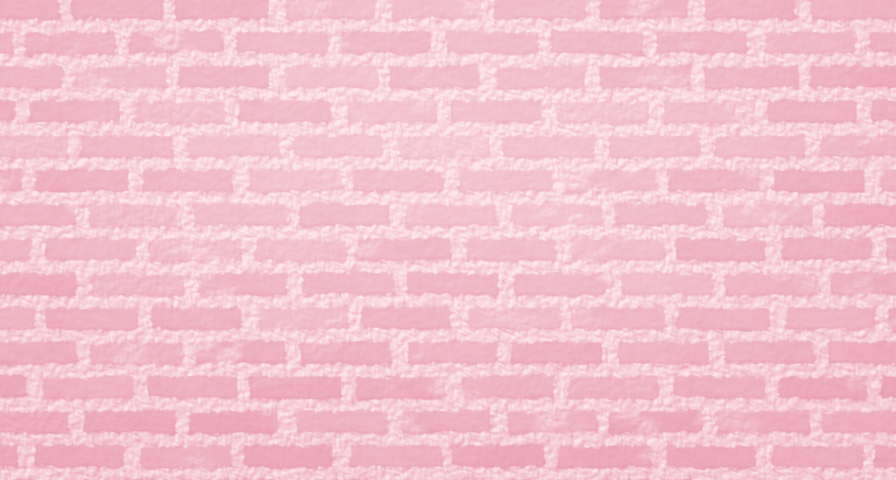
Write a Shadertoy shader that draws this texture.

```glsl
// Pale pink brick wall: 14 staggered courses of rough bricks in lumpy mortar.
// Each brick is a jittered rounded box; cellular noise gives the grain and
// plaster smears, layered sines bend the edges, and a soft glow lights the wall.

vec2 hash2(vec2 p) {
    return fract(sin(vec2(dot(p, vec2(127.1, 311.7)), dot(p, vec2(269.5, 183.3)))) * 4375.85);
}

// Distance to the nearest scattered point, about 0 to 1
float cellular(vec2 p) {
    vec2 cell = floor(p), f = fract(p);
    float nearest = 2.0;
    for (int y = -1; y <= 1; y++)
        for (int x = -1; x <= 1; x++) {
            vec2 o = vec2(x, y);
            vec2 r = o + hash2(cell + o) - f;
            nearest = min(nearest, dot(r, r));
        }
    return sqrt(nearest);
}

// Layered sines, about -1 to 1
float waves(vec2 p) {
    return 0.5 * sin(p.x * 1.7 + 1.3 * sin(p.y * 2.1))
         + 0.3 * sin(p.x * 4.3 - p.y * 3.1 + 1.0)
         + 0.2 * sin(p.x * 9.1 + p.y * 7.7 + 2.0);
}

float roundedBox(vec2 p, vec2 halfSize, float radius) {
    vec2 q = abs(p) - halfSize + radius;
    return length(max(q, 0.0)) + min(max(q.x, q.y), 0.0) - radius;
}

// Height of the lumpy surface
float lumps(vec2 p) {
    p += 0.08 * vec2(waves(p * 2.3), waves(p.yx * 2.7 + 4.0));
    return 0.6 * (1.0 - cellular(p * vec2(3.2, 4.2)))
         + 0.4 * (1.0 - cellular(p * vec2(7.0, 8.5) + 17.0));
}

void mainImage(out vec4 fragColor, in vec2 fragCoord) {
    vec2 uv = fragCoord / iResolution.xy;
    // One unit is one course; y runs down from the top
    vec2 p = vec2(uv.x * 25.95, (1.0 - uv.y) * 13.92);
    float pixel = 13.92 / iResolution.y;

    // Staggered courses that drift sideways down the wall
    float row = floor(p.y + 0.26);
    float shift = mix(3.72, 2.36, mod(row, 2.0)) + 0.3 * sin((row - 4.5) * 0.4);
    float col = floor((p.x - shift) / 3.05 + 0.5);
    vec2 q = vec2(p.x - shift - 3.05 * col, p.y - row - 0.24);
    vec2 rndA = hash2(vec2(col, row) + 3.0);
    vec2 rndB = hash2(vec2(col, row) + 41.0);

    // Brick outline with jitter, tilt and chipped edges
    q -= (rndA - 0.5) * vec2(0.12, 0.05);
    q.y += q.x * (rndB.x - 0.5) * 0.04 + 0.025 * waves(p * 1.2);
    float height = lumps(p);
    float edge = roundedBox(q, vec2(1.33 + 0.07 * (rndB.y - 0.5), 0.325), 0.09);
    edge += 0.03 * waves(p * 2.6 + 5.0) + 0.12 * (height - 0.55);
    float soft = max(pixel, 0.05);
    float brick = 1.0 - smoothstep(-soft, soft, edge);

    // Plaster smeared over some bricks
    float smear = waves(p * vec2(0.55, 0.9) + rndA * 4.0) + 0.7 * (cellular(p * vec2(1.3, 2.6)) - 0.5);
    float worn = smoothstep(0.15, 0.85, smear) * smoothstep(0.3, 0.9, rndB.x);
    worn = max(worn, 0.4 * smoothstep(0.86, 0.96, rndA.y));

    // Broad light, brightest above the middle
    float glow = 1.0 - smoothstep(0.0, 0.9, length(uv - vec2(0.48, 0.7)));
    float relief = height - lumps(p + vec2(-0.07, -0.09));

    // Tones: 0 is deep rose, 1 is pale blush
    float mortarTone = 0.68 + 0.24 * glow + 0.65 * relief + 0.3 * (height - 0.55);
    float brickTone = 0.19 + 0.4 * glow + 0.16 * (rndA.x - 0.5)
                    + 0.04 * waves(p * vec2(1.4, 3.0)) + 0.16 * relief;
    // Darker lower lip on the brick, thin shade in the mortar beneath
    float lip = 1.0 - smoothstep(0.0, 0.09, abs(edge + 0.03));
    brickTone -= 0.13 * lip * smoothstep(-0.1, 0.3, q.y);
    mortarTone -= 0.1 * (1.0 - smoothstep(0.0, 0.1, edge)) * smoothstep(0.0, 0.3, q.y);

    float tone = mix(mortarTone, brickTone, brick * (1.0 - 0.7 * worn));
    vec3 color = mix(vec3(0.915, 0.61, 0.69), vec3(0.98, 0.87, 0.89), clamp(tone, -0.1, 1.12));
    fragColor = vec4(color, 1.0);
}
```
